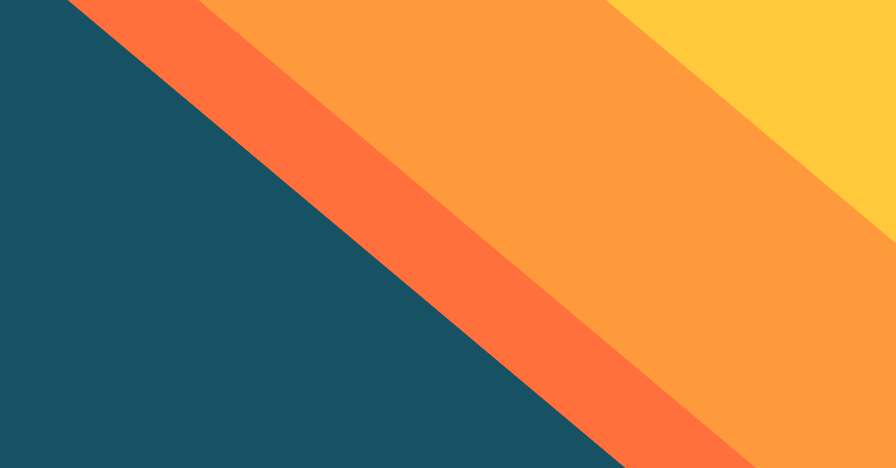
Give the GLSL for this background, as a WebGL 1 fragment shader.

```glsl
precision highp float;

uniform vec2 u_resolution;

// Antialiased step across a band edge, one pixel wide
float edgeMask(float position, float edge, float pixel) {
    return clamp((position - edge) / pixel + 0.5, 0.0, 1.0);
}

void main() {
    vec2 uv = gl_FragCoord.xy / u_resolution;

    // Coordinate across the diagonal bands, measured along the top edge
    vec2 slant = vec2(1.0, 0.6224);
    float across = dot(uv - vec2(0.0, 1.0), slant);
    float pixel = length(slant / u_resolution);

    vec3 teal = vec3(0.086, 0.323, 0.389);
    vec3 coral = vec3(1.0, 0.44, 0.235);
    vec3 orange = vec3(1.0, 0.602, 0.236);
    vec3 yellow = vec3(1.0, 0.79, 0.232);

    // Bands from lower left to upper right
    vec3 color = mix(teal, coral, edgeMask(across, 0.0755, pixel));
    color = mix(color, orange, edgeMask(across, 0.2214, pixel));
    color = mix(color, yellow, edgeMask(across, 0.6762, pixel));

    gl_FragColor = vec4(color, 1.0);
}
```
